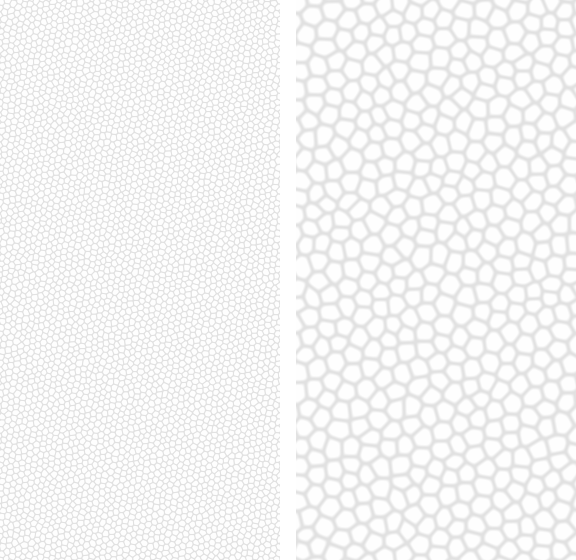
Left, the full canvas; right, a detail of the centre.
Give the GLSL for this pattern, as a Shadertoy shader.

```glsl
const float CELLS_ACROSS = 43.5;   // cells along the canvas width
const float ROW_HEIGHT = 0.866;    // row spacing of the staggered lattice
const float ROW_TILT = 0.35;       // lattice rotation in radians
const float JITTER = 0.4;          // random shift of the cell centres
const float WARP_AMOUNT = 0.22;    // slow bending of the rows
const float WARP_FREQUENCY = 0.23;
const float CORNER_SHARPNESS = 20.0;
const float JOINT_WIDTH = 0.185;   // half width of the soft joint, in cells
const vec3 CELL_COLOR = vec3(0.998);
const vec3 JOINT_COLOR = vec3(0.884);

// Two random values in 0..1 for a lattice point
vec2 hash2(vec2 p) {
    uvec2 q = uvec2(ivec2(p) + 4096);
    uint h = q.x * 1597u + q.y * 51749u;
    h = (h ^ (h >> 15)) * 739391u;
    h = (h ^ (h >> 13)) * 974711u;
    h ^= h >> 16;
    return vec2(h & 65535u, h >> 16) / 65535.0;
}

float cornerGradient(vec2 corner, vec2 offset) {
    float angle = 6.2832 * hash2(corner).x;
    return dot(vec2(cos(angle), sin(angle)), offset);
}

float gradientNoise(vec2 p) {
    vec2 i = floor(p), f = fract(p);
    vec2 u = f * f * f * (f * (f * 6.0 - 15.0) + 10.0);
    vec2 e = vec2(1.0, 0.0);
    float low = mix(cornerGradient(i, f), cornerGradient(i + e, f - e), u.x);
    float high = mix(cornerGradient(i + e.yx, f - e.yx),
                     cornerGradient(i + 1.0, f - 1.0), u.x);
    return mix(low, high, u.y);
}

// Jittered centre of a neighbouring cell, relative to p
vec2 cellCentre(vec2 p, vec2 neighbour) {
    float row = round(p.y / ROW_HEIGHT) + neighbour.y;
    float stagger = 0.5 * mod(row, 2.0);
    float column = round(p.x - stagger) + neighbour.x;
    vec2 jitter = JITTER * (hash2(vec2(column, row)) - 0.5);
    return vec2(column + stagger, row * ROW_HEIGHT) + jitter - p;
}

// Distance to the cell border, with rounded corners
float borderDistance(vec2 p) {
    vec2 nearest = vec2(8.0);
    for (int y = -2; y <= 2; y++)
    for (int x = -2; x <= 2; x++) {
        vec2 centre = cellCentre(p, vec2(x, y));
        if (dot(centre, centre) < dot(nearest, nearest)) nearest = centre;
    }
    float sum = 0.0;
    for (int y = -2; y <= 2; y++)
    for (int x = -2; x <= 2; x++) {
        vec2 centre = cellCentre(p, vec2(x, y));
        vec2 gap = centre - nearest;
        if (dot(gap, gap) > 0.0001) {
            float edge = dot(0.5 * (centre + nearest), normalize(gap));
            sum += exp(-CORNER_SHARPNESS * edge);
        }
    }
    return -log(sum) / CORNER_SHARPNESS;
}

void mainImage(out vec4 fragColor, in vec2 fragCoord) {
    float scale = CELLS_ACROSS / iResolution.x;
    vec2 p = fragCoord * scale;

    // Tilt and gently bend the lattice
    float c = cos(ROW_TILT), s = sin(ROW_TILT);
    p = mat2(c, -s, s, c) * p;
    vec2 w = p * WARP_FREQUENCY;
    p += WARP_AMOUNT * vec2(gradientNoise(w), gradientNoise(w + 57.3));

    // Soft joint, never narrower than a pixel
    float width = max(JOINT_WIDTH, scale);
    float cell = smoothstep(0.0, width, borderDistance(p));
    fragColor = vec4(mix(JOINT_COLOR, CELL_COLOR, cell), 1.0);
}
```
